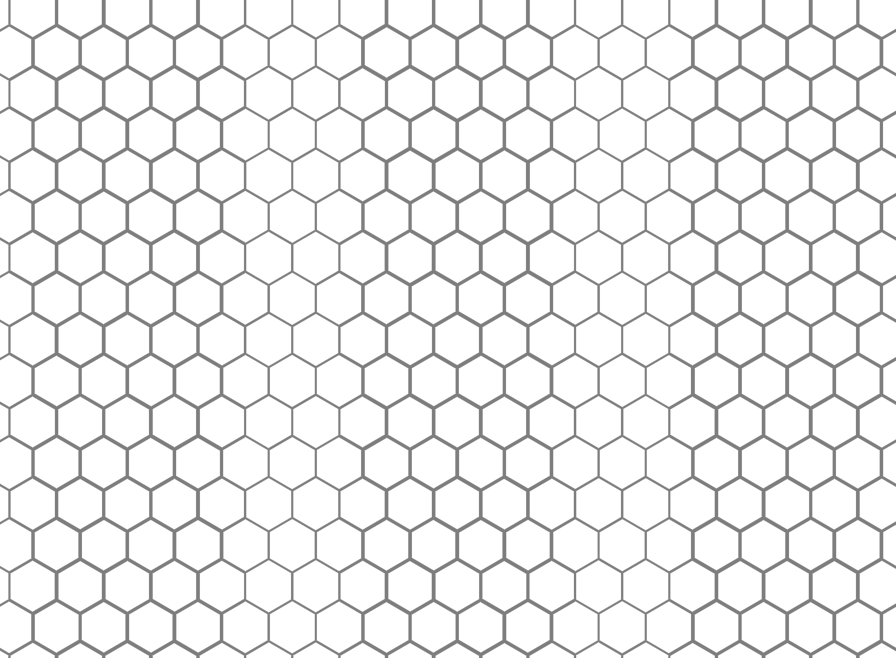
Reproduce this pattern procedurally as a Shadertoy shader.

```glsl
// Thin grey honeycomb of pointy-top hexagons on white, drawn as distances to the
// six sides of the nearest cell. Stroke width swells and thins in a wave across
// the columns, with a slight random change from side to side.

#define CELL_WIDTH  0.07163           // column pitch, in canvas heights
#define ROW_PITCH   0.0624            // row pitch, in canvas heights
#define CELL_ORIGIN vec2(0.0860, 0.9202)
#define THIN_LINE   0.0034            // stroke widths, in canvas heights
#define THICK_LINE  0.0054
#define WAVE_CELLS  7.0               // columns per width cycle
#define WAVE_CENTRE 5.0               // column where strokes are thinnest
#define WIDTH_JITTER 0.10
#define SOFTNESS    0.75              // edge smoothing, in pixels
#define LINE_COLOUR vec3(0.49)
#define PAPER_COLOUR vec3(1.0)

const float TAU = 6.2831853;
const float ROW_STEP = 0.8660254;     // row pitch of a hexagon of unit width

float hash(vec2 p) {
    return fract(sin(dot(p, vec2(127.1, 311.7))) * 43758.5453);
}

// Centre of the hexagon holding p: the nearer of two offset grids
vec2 hexCentre(vec2 p) {
    vec2 period = vec2(1.0, 2.0 * ROW_STEP);
    vec2 a = floor(p / period + 0.5) * period;
    vec2 b = (floor(p / period) + 0.5) * period;
    return distance(p, a) < distance(p, b) ? a : b;
}

// Stroke width of the side with this midpoint, shared by both its cells
float strokeWidth(vec2 mid) {
    float wave = cos(TAU * (mid.x - WAVE_CENTRE) / WAVE_CELLS);
    float width = mix(THICK_LINE, THIN_LINE, smoothstep(0.25, 0.60, wave));
    vec2 id = floor(mid * vec2(4.0, 2.0 / ROW_STEP) + 0.5);
    return width * (1.0 + WIDTH_JITTER * (2.0 * hash(id) - 1.0));
}

// Signed distance to the strokes, in canvas heights
float honeycomb(vec2 p) {
    vec2 centre = hexCentre(p);
    float dist = 1.0;
    for (int i = 0; i < 3; i++) {
        float angle = float(i) * TAU / 6.0;
        vec2 normal = vec2(cos(angle), sin(angle));
        float along = dot(p - centre, normal);
        vec2 mid = centre + 0.5 * normal * (along < 0.0 ? -1.0 : 1.0);
        float side = (0.5 - abs(along)) * CELL_WIDTH;
        dist = min(dist, side - 0.5 * strokeWidth(mid));
    }
    return dist;
}

void mainImage(out vec4 fragColor, in vec2 fragCoord) {
    vec2 uv = fragCoord / iResolution.y;
    vec2 p = (uv - CELL_ORIGIN) / vec2(CELL_WIDTH, ROW_PITCH / ROW_STEP);

    float blur = SOFTNESS / iResolution.y;
    float ink = 1.0 - smoothstep(-blur, blur, honeycomb(p));
    fragColor = vec4(mix(PAPER_COLOUR, LINE_COLOUR, ink), 1.0);
}
```
